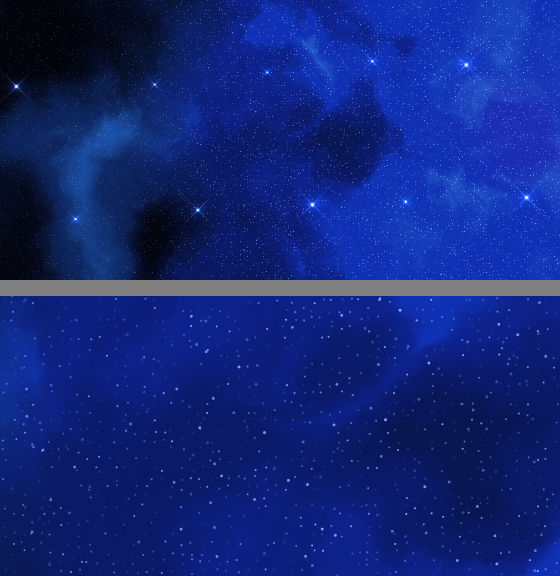
Top, the full canvas; bottom, a detail of the centre.
This texture is drawn by a WebGL 2 fragment shader. Its source:

```glsl
#version 300 es
precision highp float;

#define CLOUD_SCALE 2.6
#define CLOUD_CONTRAST 0.62
#define DETAIL_CONTRAST 0.30
#define WARP 0.36
#define WISP_GAIN 0.24
#define DUST_CELLS 90.0
#define DUST_SHARE 0.46
#define STAR_CELLS 47.0
#define STAR_SHARE 0.28
#define STAR_RADIUS 0.0014
#define FLARES 10
#define FLARE_LENGTH 0.036

uniform vec2 u_resolution;
out vec4 fragColor;

float hash(vec2 p) {
    return fract(sin(dot(p, vec2(127.1, 311.7))) * 43758.5453);
}

float noise(vec2 p) {
    vec2 i = floor(p), f = fract(p);
    f = f * f * f * (f * (f * 6.0 - 15.0) + 10.0);
    return mix(mix(hash(i), hash(i + vec2(1, 0)), f.x),
               mix(hash(i + vec2(0, 1)), hash(i + vec2(1, 1)), f.x), f.y);
}

float fbm(vec2 p) {
    float sum = 0.0, amp = 0.5;
    for (int i = 0; i < 6; i++) {
        sum += amp * noise(p);
        p = mat2(1.6, 1.2, -1.2, 1.6) * p + 7.3;
        amp *= 0.5;
    }
    return sum;
}

// Soft elliptical mass
float mass(vec2 p, vec2 center, vec2 radii) {
    vec2 d = (p - center) / radii;
    return exp(-dot(d, d));
}

// Brightness of the gas: broad masses, turbulence and thin wisps
float gasDensity(vec2 p, vec2 q) {
    float v = mix(0.22, 0.68, smoothstep(0.1, 1.7, q.x));
    v += 0.36 * mass(q, vec2(0.25, 0.54), vec2(0.44, 0.15));
    v += 0.42 * mass(q, vec2(0.32, 0.16), vec2(0.16, 0.30));
    v -= 0.24 * mass(q, vec2(0.10, 0.90), vec2(0.34, 0.20));
    v -= 0.24 * mass(q, vec2(0.58, 0.18), vec2(0.11, 0.17));
    v -= 0.29 * mass(q, vec2(1.30, 0.46), vec2(0.34, 0.10));
    v -= 0.14 * mass(q, vec2(1.22, 0.97), vec2(0.22, 0.10));
    v -= 0.10 * mass(q, vec2(1.02, 0.14), vec2(0.20, 0.16));
    v += 0.22 * mass(q, vec2(1.38, 0.20), vec2(0.18, 0.15));
    v += 0.12 * mass(q, vec2(1.36, 0.74), vec2(0.26, 0.12));
    v += CLOUD_CONTRAST * (fbm(q * CLOUD_SCALE + 4.0) - 0.5);
    v += DETAIL_CONTRAST * (fbm(q * 8.0 + 53.0) - 0.5) * smoothstep(0.1, 0.5, v);

    // Curved filament and scattered ridges
    vec2 d = p + 0.4 * (q - p) - vec2(1.0, 0.68);
    float arc = exp(-abs(length(d) - 0.18) / 0.025) * smoothstep(-0.06, 0.08, d.x);
    float ridge = 1.0 - abs(2.0 * fbm(q * 3.0 + 19.0) - 1.0);
    float ridgeMask = smoothstep(0.45, 0.65, noise(p * 3.0 + 31.0));
    v += WISP_GAIN * arc + 0.5 * WISP_GAIN * pow(ridge, 9.0) * ridgeMask * smoothstep(0.2, 0.6, v);
    return clamp(v, 0.0, 1.1);
}

vec3 gasColor(float v, vec2 q) {
    vec3 royal = mix(vec3(0.01, 0.015, 0.06), vec3(0.03, 0.08, 0.29), smoothstep(0.0, 0.18, v));
    royal = mix(royal, vec3(0.04, 0.10, 0.41), smoothstep(0.18, 0.36, v));
    royal = mix(royal, vec3(0.05, 0.13, 0.54), smoothstep(0.38, 0.55, v));
    royal = mix(royal, vec3(0.06, 0.19, 0.70), smoothstep(0.55, 0.68, v));
    royal = mix(royal, vec3(0.15, 0.37, 0.80), smoothstep(0.74, 1.06, v));
    vec3 steel = mix(vec3(0.008, 0.014, 0.05), vec3(0.05, 0.14, 0.36), smoothstep(0.0, 0.50, v));
    steel = mix(steel, vec3(0.11, 0.33, 0.68), smoothstep(0.48, 0.92, v));
    vec3 col = mix(steel, royal, smoothstep(0.4, 0.8, q.x));
    return col + vec3(0.05, -0.02, 0.0) * mass(q, vec2(1.9, 0.5), vec2(0.2, 0.18));
}

// One jittered point star per occupied cell
float starLayer(vec2 p, float cells, float share, float radius, float px) {
    vec2 g = p * cells, id = floor(g);
    vec2 center = 0.2 + 0.6 * vec2(hash(id + 3.1), hash(id + 8.7));
    float d = length(fract(g) - center) / cells;
    float shine = hash(id + 17.3);
    float r = max(radius, 0.4 * px);
    float spot = 1.0 - smoothstep(r - 0.6 * px, r + 0.6 * px, d);
    return spot * step(hash(id + 5.9), share) * (0.12 + 0.8 * shine * shine);
}

// Bright star with a halo and four long diagonal rays
vec3 flare(vec2 d, float size, float px) {
    vec2 a = abs(mat2(0.7071, 0.7071, -0.7071, 0.7071) * d);
    float w = max(0.001, 0.35 * px);
    float rays = exp(-a.x / w - a.y / size) + exp(-a.y / w - a.x / size);
    float r = length(d);
    float core = exp(-r * r / (0.018 * size * size + w * w));
    float halo = exp(-length(d * vec2(0.7, 1.2)) / (0.3 * size));
    return vec3(0.85, 0.94, 1.0) * core + vec3(0.38, 0.60, 1.0) * 0.55 * rays
         + vec3(0.12, 0.30, 0.85) * 0.65 * halo;
}

void main() {
    vec2 p = gl_FragCoord.xy / u_resolution.y;
    float px = 1.0 / u_resolution.y;

    vec2 warp = vec2(fbm(p * 3.2 + 11.0), fbm(p * 3.2 + 47.0)) - 0.5;
    vec2 q = p + WARP * warp;
    vec3 col = gasColor(gasDensity(p, q), q);

    // Star dust, thinner toward the left
    float dust = starLayer(p, DUST_CELLS, DUST_SHARE, STAR_RADIUS * 0.8, px);
    vec2 turned = mat2(0.8, 0.6, -0.6, 0.8) * p + 5.0;
    dust += starLayer(turned, STAR_CELLS, STAR_SHARE, STAR_RADIUS * 1.2, px);
    col += vec3(0.62, 0.74, 0.80) * dust * mix(0.35, 0.85, smoothstep(0.3, 1.0, p.x));

    // Flares alternate between the upper and lower half
    for (int i = 0; i < FLARES; i++) {
        float k = float(i);
        vec2 rnd = vec2(hash(vec2(k, 2.0)), hash(vec2(k, 9.0)));
        float side = 1.0 - 2.0 * mod(k, 2.0);
        vec2 pos = vec2((k + 0.2 + 0.6 * rnd.x) * 2.0 / float(FLARES),
                        0.5 + side * (0.18 + 0.2 * rnd.y));
        col += flare(p - pos, FLARE_LENGTH * (0.5 + 0.7 * hash(vec2(k, 5.0))), px);
    }
    fragColor = vec4(min(col, 1.0), 1.0);
}
```
